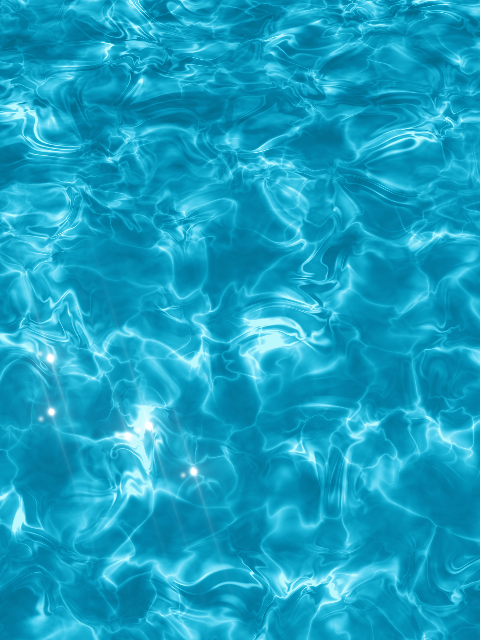
A WebGL 2 fragment shader for this texture:

```glsl
#version 300 es
precision highp float;
// Sunlit pool water: broken caustic webs, mottled bright veils, surface ripples and sun glints.

uniform vec2 u_resolution;
out vec4 fragColor;

const vec3 RAMP[6] = vec3[6](
    vec3(0.01, 0.51, 0.66), vec3(0.02, 0.61, 0.75), vec3(0.11, 0.71, 0.84),
    vec3(0.28, 0.80, 0.92), vec3(0.47, 0.87, 0.96), vec3(0.72, 0.97, 0.99));
const float WEB_SCALE = 6.8;        // large caustic cells across the width
const float FINE_SCALE = 13.0;      // small caustic cells across the width
const float WEB_GAIN = 3.3;
const float FINE_GAIN = 2.3;
const float VEIL_GAIN = 2.9;
const float CREST_GAIN = 1.7;
const float MOTTLE_GAIN = 0.9;
const float BASE_TONE = 0.12;
const float FORESHORTEN = 0.55;     // vertical squeeze towards the top
const int GLINTS = 5;
const vec2 BEAM_DIR = vec2(0.30, -0.954);
const vec3 GLINT_TINT = vec3(0.80, 0.84, 1.0);

vec2 hash2(vec2 p) {
    vec3 h = fract(p.xyx * vec3(0.1031, 0.1030, 0.0973));
    h += dot(h, h.yzx + 33.33);
    return fract((h.xx + h.yz) * h.zy);
}

float corner(vec2 cell, vec2 offset) {
    return dot(hash2(cell) * 2.0 - 1.0, offset);
}

// Gradient noise, roughly -0.7 to 0.7
float noise(vec2 p) {
    vec2 i = floor(p), f = p - i;
    vec2 s = f * f * f * (f * (f * 6.0 - 15.0) + 10.0);
    vec2 e = vec2(1.0, 0.0);
    float low = mix(corner(i, f), corner(i + e, f - e), s.x);
    float high = mix(corner(i + e.yx, f - e.yx), corner(i + e.xx, f - e.xx), s.x);
    return 1.3 * mix(low, high, s.y);
}

float fbm(vec2 p) {
    float sum = 0.0, amp = 0.65;
    for (int i = 0; i < 4; i++) {
        sum += amp * noise(p);
        p = mat2(1.6, 1.2, -1.2, 1.6) * p + 17.3;
        amp *= 0.5;
    }
    return sum;
}

vec2 swirl(vec2 p) {
    return vec2(noise(p + 3.7), noise(p + 41.2));
}

vec2 bend(vec2 p) {
    p += 0.60 * swirl(p * 0.8);
    p += 0.34 * swirl(p * 2.1 + 9.0);
    return p + 0.13 * swirl(p * 4.7 + 23.0);
}

// Gaps from the nearest cell point to the second (edges) and third (junctions)
vec2 cellGaps(vec2 p) {
    vec2 i = floor(p), f = p - i;
    vec3 near = vec3(9.0);
    for (int y = -1; y <= 1; y++)
        for (int x = -1; x <= 1; x++) {
            vec2 g = vec2(x, y);
            float d = length(g + 0.1 + 0.8 * hash2(i + g) - f);
            if (d < near.x) near = vec3(d, near.xy);
            else if (d < near.y) near = vec3(near.x, d, near.y);
            else near.z = min(near.z, d);
        }
    return near.yz - near.x;
}

vec3 waterColor(float tone) {
    vec3 c = RAMP[0] * (1.0 + 0.13 * clamp(tone, -1.2, 0.0));
    for (int i = 1; i < 6; i++)
        c = mix(c, RAMP[i], clamp(tone - float(i - 1), 0.0, 1.0));
    return c;
}

// Sparkling points with a halo and a long slanted beam
vec3 glints(vec2 p) {
    vec3 light = vec3(0.0);
    for (int i = 0; i < GLINTS; i++) {
        float k = float(i);
        vec2 rnd = hash2(vec2(k * 7.0 + 2.0, 5.0));
        vec2 d = p - vec2(0.06 + 0.09 * k, 0.55 - 0.05 * k) - 0.11 * (rnd - 0.5);
        vec2 twin = d - vec2(-0.022, -0.018 + 0.03 * rnd.x);
        float along = dot(d, BEAM_DIR);
        float across = abs(dot(d, vec2(-BEAM_DIR.y, BEAM_DIR.x)));
        float beam = exp(-across / 0.004) * exp(-abs(along) / 0.14);
        float halo = exp(-length(d * vec2(0.8, 1.0)) / 0.02);
        float core = exp(-dot(d, d) / 0.00006) + 0.6 * exp(-dot(twin, twin) / 0.00003);
        light += (0.4 + 0.6 * rnd.y) * (0.5 * beam + 0.6 * halo) * GLINT_TINT + core;
    }
    return light;
}

void main() {
    vec2 p = gl_FragCoord.xy / u_resolution.x;
    float rise = max(p.y - 0.6, 0.0);
    vec2 q = vec2(p.x, p.y + FORESHORTEN * rise * rise);
    float far = smoothstep(0.6, 1.1, p.y - 0.25 * p.x);
    vec2 flow = bend(q * WEB_SCALE);

    // Caustic webs of two sizes, broken up and uneven in width
    float power = smoothstep(-0.35, 0.35, noise(q * 5.5 + 8.0) + 0.4 * noise(q * 15.0));
    vec2 web = cellGaps(flow);
    float line = exp(-web.x / mix(0.07, 0.19, power * power)) * mix(0.25, 1.0, power);
    float knot = exp(-web.y / 0.15);
    float glow = exp(-web.x / 0.33) * (0.6 + 1.2 * noise(flow * 2.9));
    vec2 fine = cellGaps(bend(q * FINE_SCALE + 31.0));
    float thread = exp(-fine.x / 0.11) * smoothstep(-0.1, 0.4, noise(q * 6.0 + 60.0));

    // Crisp wavy crests and mottled veils, gathered in patches
    vec2 stir = flow * vec2(2.3, 3.5) + 1.1 * swirl(flow * 1.7);
    float crest = smoothstep(0.78, 1.0, 1.0 - abs(noise(stir) + 0.35 * noise(stir * 2.3)));
    float patches = fbm(q * 5.2 + 14.0);
    float veil = smoothstep(0.08, 0.42, patches + 0.22 * noise(stir) + 0.16 * noise(stir * 2.1));
    crest *= smoothstep(-0.2, 0.3, patches + 0.4 * far);

    // Slow shading, small mottling and far ripples
    float shade = 1.7 * fbm(q * 4.5 + 5.0) + 0.6 * fbm(flow * vec2(1.5, 2.4));
    float mottle = fbm(q * vec2(22.0, 31.0) + 1.3 * swirl(q * 14.0));
    float ripple = fbm(q * vec2(7.0, 16.0) + 0.8 * swirl(q * 8.0));

    float tone = BASE_TONE + shade + 0.7 * glow + VEIL_GAIN * veil * (0.5 + 0.6 * crest);
    tone += mix(1.0, 0.55, far) * (WEB_GAIN * line + 1.1 * knot) + FINE_GAIN * thread;
    tone += CREST_GAIN * crest * (0.5 + 0.5 * power) + MOTTLE_GAIN * mottle;
    tone += far * (3.0 * ripple - 0.2);
    tone -= 0.25;

    vec3 light = clamp(glints(p), 0.0, 1.0);
    vec3 color = waterColor(tone);
    fragColor = vec4(color + (1.0 - color) * light, 1.0);
}
```
